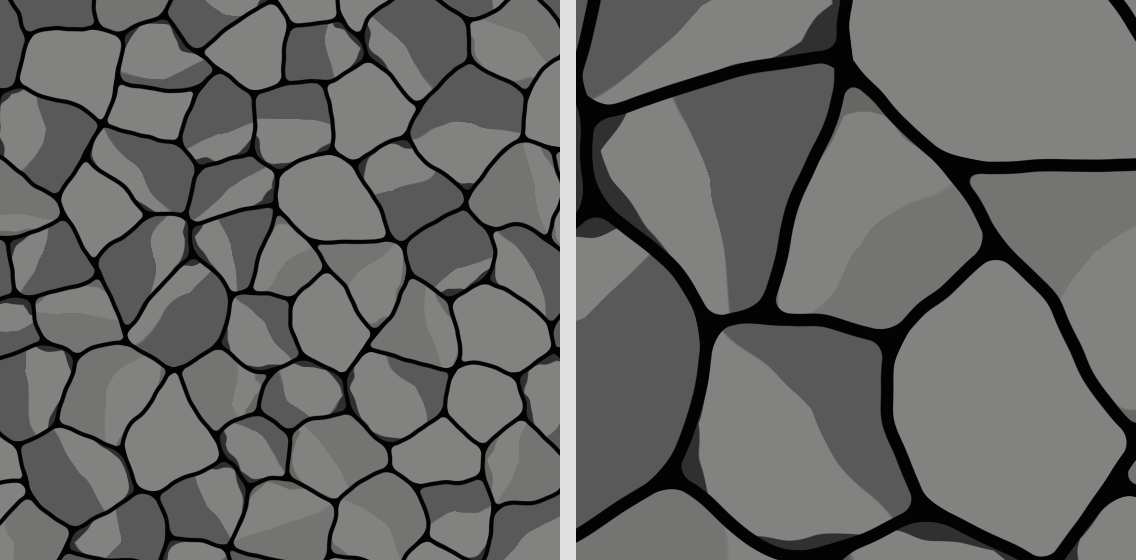
Left, the full canvas; right, a detail of the centre.
Give the GLSL for this texture, as a WebGL 1 fragment shader.

```glsl
precision highp float;

uniform vec2 u_resolution;

#define STONE_SIZE vec2(0.152, 0.120)
#define JITTER 0.74
#define LINE_HALF_WIDTH 0.0037
#define CORNER_RADIUS 0.013
#define PATCH_RADIUS 0.052
#define DARK_SHARE 0.55
#define FADED_SHARE 0.18
#define STONE_COLOR vec3(0.51, 0.51, 0.505)
#define LINE_COLOR vec3(0.01)
#define DARK_PATCH_COLOR vec3(0.19)
#define FADED_PATCH_COLOR vec3(0.40, 0.40, 0.39)

vec2 hash2(vec2 p) {
  vec2 q = vec2(dot(p, vec2(127.1, 311.7)), dot(p, vec2(269.5, 183.3)));
  return fract(sin(q) * 43758.5453);
}

float gradientNoise(vec2 p) {
  vec2 i = floor(p), f = fract(p);
  vec2 u = f * f * f * (f * (f * 6.0 - 15.0) + 10.0);
  vec2 e = vec2(0.0, 1.0);
  float a = dot(hash2(i) * 2.0 - 1.0, f);
  float b = dot(hash2(i + e.yx) * 2.0 - 1.0, f - e.yx);
  float c = dot(hash2(i + e.xy) * 2.0 - 1.0, f - e.xy);
  float d = dot(hash2(i + e.yy) * 2.0 - 1.0, f - e.yy);
  return mix(mix(a, b, u.x), mix(c, d, u.x), u.y);
}

vec2 noise2(vec2 p) {
  return vec2(gradientNoise(p), gradientNoise(p + vec2(37.2, 71.9)));
}

// Bends the joints: broad sway, lumps, then a hand-drawn wobble
vec2 warp(vec2 p) {
  return p + 0.040 * noise2(p * 5.0) + 0.034 * noise2(p * 10.0 + 13.0)
           + 0.003 * noise2(p * 34.0 + 29.0);
}

// Staggered rows of jittered stone centres
vec2 stoneCentre(vec2 id) {
  vec2 offset = 0.5 + JITTER * (hash2(id) - 0.5);
  offset.x += 0.5 * mod(id.y, 2.0);
  return (id + offset) * STONE_SIZE;
}

// Depth inside a corner formed by two edges, with the corner rounded off
float roundedDepth(vec2 edges, float radius) {
  return radius - length(max(radius - edges, 0.0));
}

void main() {
  float pixel = 1.0 / u_resolution.y;
  vec2 p = gl_FragCoord.xy * pixel;

  // Warped position and its Jacobian, which keeps line widths even
  const float STEP = 0.001;
  vec2 q = warp(p);
  vec2 warpDx = (warp(p + vec2(STEP, 0.0)) - q) / STEP;
  vec2 warpDy = (warp(p + vec2(0.0, STEP)) - q) / STEP;

  // Nearest stone
  vec2 base = floor(q / STONE_SIZE - vec2(0.25, 0.0));
  vec2 stone = base, toCentre = vec2(1.0);
  for (int y = -2; y <= 2; y++) {
    for (int x = -2; x <= 2; x++) {
      vec2 id = base + vec2(float(x), float(y));
      vec2 r = stoneCentre(id) - q;
      if (dot(r, r) < dot(toCentre, toCentre)) {
        toCentre = r;
        stone = id;
      }
    }
  }

  // Distances to its two closest edges
  vec2 edges = vec2(1.0);
  for (int y = -2; y <= 2; y++) {
    for (int x = -2; x <= 2; x++) {
      if (x == 0 && y == 0) continue;
      vec2 r = stoneCentre(stone + vec2(float(x), float(y))) - q;
      vec2 normal = normalize(r - toCentre);
      float slope = length(vec2(dot(normal, warpDx), dot(normal, warpDy)));
      float d = dot(0.5 * (r + toCentre), normal) / max(slope, 0.3);
      edges = d < edges.x ? vec2(d, edges.x) : vec2(edges.x, min(edges.y, d));
    }
  }

  // Shaded patches fill the corners on one side of some stones
  vec2 pick = hash2(stone + 57.0);
  float angle = 6.2832 * pick.y;
  float facing = dot(-normalize(toCentre + 1e-5), vec2(cos(angle), sin(angle)));
  float radius = PATCH_RADIUS * smoothstep(0.15, 0.75, facing);
  radius *= 1.0 + 0.5 * gradientNoise(p * 30.0);
  float patchDepth = roundedDepth(edges, radius);
  float hasPatch = step(pick.x, DARK_SHARE + FADED_SHARE);
  float patchMask = hasPatch * (1.0 - smoothstep(-pixel, pixel, patchDepth));
  vec3 patchColor = pick.x < DARK_SHARE ? DARK_PATCH_COLOR : FADED_PATCH_COLOR;

  // Joint lines on top
  float lineDepth = roundedDepth(edges, CORNER_RADIUS) - LINE_HALF_WIDTH;
  float lineMask = 1.0 - smoothstep(-0.8 * pixel, 0.8 * pixel, lineDepth);

  vec3 color = mix(STONE_COLOR, patchColor, patchMask);
  gl_FragColor = vec4(mix(color, LINE_COLOR, lineMask), 1.0);
}
```
